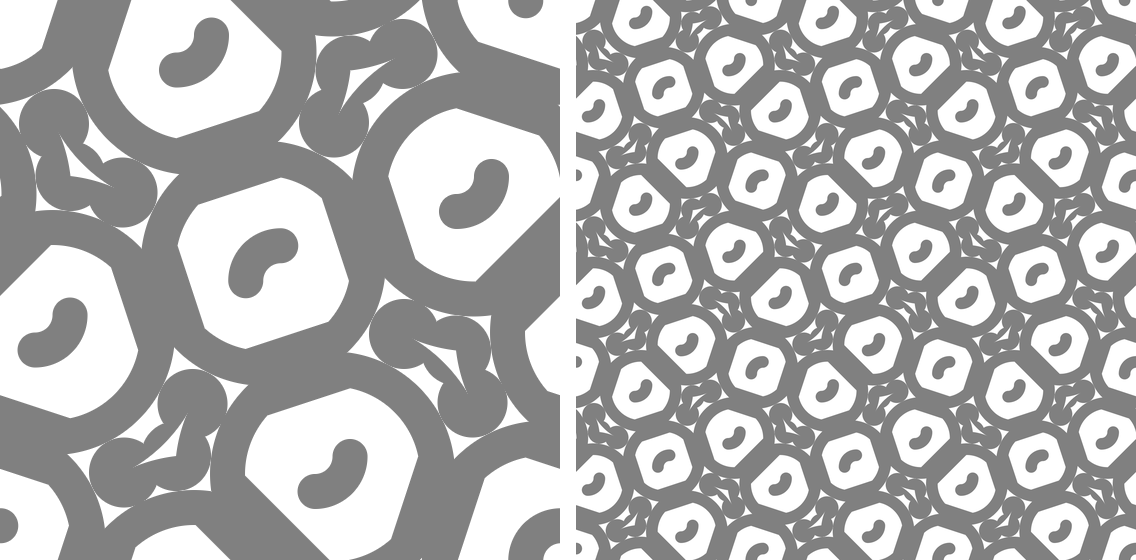
Left, the tile; right, the same tile 3 across and 3 down.
Write a WebGL 2 fragment shader that draws this pattern.

```glsl
#version 300 es
precision highp float;
// Rounded cells with bean-shaped cores, packed on the corners of a pentagonal
// tiling. Six cells per tile are placed by quarter turns; distances wrap around
// the unit square, and bisectors between neighbours flatten the cell walls.

uniform vec2 u_resolution;
out vec4 fragColor;

const int CELL_COUNT = 6;
const vec2 HUB = vec2(0.4701, 0.5299);

// Shortest offset on the repeating unit square
vec2 wrapOffset(vec2 v) {
    return v - floor(v + 0.5);
}

vec2 quarterTurns(vec2 v, int n) {
    for (int i = 0; i < n; i++) v = vec2(-v.y, v.x);
    return v;
}

// Two hubs half a tile apart, then four cells turned around the first hub
vec2 cellCenter(int i) {
    if (i < 2) return HUB + 0.5 * float(i);
    return HUB + quarterTurns(vec2(0.3763, 0.1237), i - 2);
}

// Thick quarter arc with round caps
float beanDistance(vec2 p) {
    const float bend = 0.0625;
    vec2 e = p - vec2(0.03125, -0.03125);
    float spine = (e.x < 0.0 && e.y > 0.0)
        ? abs(length(e) - bend)
        : min(length(e + vec2(bend, 0.0)), length(e - vec2(0.0, bend)));
    return spine - 0.03125;
}

// Distance to the nearest corner of the small triangles between cells
float cornerDistance(vec2 p) {
    float nearest = 1.0;
    for (int k = 0; k < 4; k++) {
        vec2 hubCorner = HUB + quarterTurns(vec2(0.2513, -0.1263), k);
        vec2 otherCorner = HUB + 0.5 + quarterTurns(vec2(0.2513, 0.1263), k);
        vec2 innerCorner = HUB + quarterTurns(vec2(0.3443, -0.1557), k);
        nearest = min(nearest, length(wrapOffset(p - hubCorner)));
        nearest = min(nearest, length(wrapOffset(p - otherCorner)));
        nearest = min(nearest, length(wrapOffset(p - innerCorner)));
    }
    return nearest;
}

void main() {
    vec2 p = gl_FragCoord.xy / u_resolution;
    float pixel = 1.0 / min(u_resolution.x, u_resolution.y);

    // Nearest cell
    int nearest = 0;
    vec2 local = vec2(1.0);
    for (int i = 0; i < CELL_COUNT; i++) {
        vec2 d = wrapOffset(p - cellCenter(i));
        if (dot(d, d) < dot(local, local)) {
            local = d;
            nearest = i;
        }
    }
    float radius = length(local);

    // Distance to the closest bisector with another cell
    float wall = 1.0;
    for (int i = 0; i < CELL_COUNT; i++) {
        if (i == nearest) continue;
        vec2 toOther = wrapOffset(cellCenter(i) - cellCenter(nearest));
        wall = min(wall, dot(0.5 * toOther - local, normalize(toOther)));
    }

    // White areas, positive inside: cell, slivers, triangle holes
    float bean = beanDistance(nearest < 2 ? local : -local);
    float cell = min(min(0.15625 - radius, wall - 0.0625), bean);
    float sliver = min(radius - 0.21875, cornerDistance(p) - 0.0625);
    float hole = radius - 0.28125;
    float white = max(cell, max(sliver, hole));

    float cover = clamp(white / pixel + 0.5, 0.0, 1.0);
    fragColor = vec4(mix(vec3(0.5), vec3(1.0), cover), 1.0);
}
```
